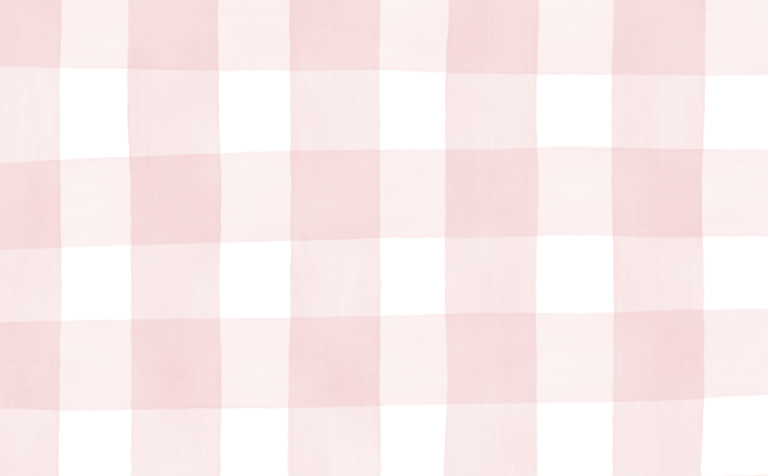
Reproduce this pattern procedurally as a WebGL 2 fragment shader.

```glsl
#version 300 es
precision highp float;
// Hand-painted watercolour gingham: pale pink washes crossing on white paper.

#define COL_FIRST 0.0315    // centre of the leftmost column (canvas heights)
#define COL_PITCH 0.3361
#define COL_HALF 0.0955
#define ROW_FIRST -0.109    // centre of the lowest row, halfway across
#define ROW_PITCH 0.351
#define ROW_HALF 0.0935
#define WOBBLE 0.007        // slow drift of the painted edges
#define RAGGED 0.0035       // fine roughness of the painted edges
#define RIM 0.22            // pigment gathered along the edges
#define BLOTCH 0.55         // uneven pooling inside a wash
#define COL_INK vec3(0.022, 0.083, 0.081)
#define ROW_INK vec3(0.012, 0.060, 0.059)

uniform vec2 u_resolution;
out vec4 fragColor;

float hash(vec2 p) {
    vec3 q = fract(vec3(p.xyx) * 0.1031);
    q += dot(q, q.yzx + 33.33);
    return fract((q.x + q.y) * q.z);
}

float noise(vec2 p) {
    vec2 i = floor(p), f = fract(p);
    f = f * f * (3.0 - 2.0 * f);
    return mix(mix(hash(i), hash(i + vec2(1, 0)), f.x),
               mix(hash(i + vec2(0, 1)), hash(i + vec2(1, 1)), f.x), f.y);
}

float fbm(vec2 p) {
    float sum = 0.0, amp = 0.5;
    for (int i = 0; i < 4; i++) {
        sum += amp * noise(p);
        p = p * 2.03 + 17.7;
        amp *= 0.5;
    }
    return sum / 0.9375;
}

// Pigment density of one brush stroke; s = (along, across) from its centre line.
float stroke(vec2 s, float halfWidth, float seed) {
    float side = s.y < 0.0 ? 0.0 : 7.0;
    float drift = noise(vec2(s.x * 5.0, seed + side)) - 0.5;
    float rough = fbm(vec2(s.x * 45.0, seed + side + 3.0)) - 0.5;
    float inside = halfWidth + WOBBLE * drift + RAGGED * rough - abs(s.y);
    float soft = 0.0012 + 0.6 / u_resolution.y;
    float cover = smoothstep(-soft, soft, inside);

    // Pooled pigment, dry bristle streaks, and a darker dried rim
    float pool = fbm(s * vec2(6.0, 9.0) + seed * 5.3) - 0.5;
    float streak = noise(vec2(s.x * 13.0, s.y * 130.0) + seed * 9.1) - 0.5;
    float rim = exp(-max(inside, 0.0) / 0.004) * noise(vec2(s.x * 9.0, seed + side + 11.0));
    return cover * (0.98 + BLOTCH * pool + 0.13 * streak + 2.0 * RIM * rim);
}

// Column centre: even pitch with a slight hand-placed shift and lean
float columnCentre(float i, float y) {
    float shift = i > 3.5 ? 0.006 : (i > 2.5 ? -0.007 : 0.0);
    float lean = (hash(vec2(i, 4.0)) - 0.5) * 0.012;
    return COL_FIRST + COL_PITCH * i + shift + lean * (y - 0.5);
}

// Row centre: lower rows climb to the right, the top one falls
float rowCentre(float j, float x, float width) {
    float t = x / width - 0.5;
    float rise = j > 2.5 ? -0.018 : 0.029;
    float bow = j > 2.5 ? 0.0 : (j > 1.5 ? -0.050 : 0.018);
    return ROW_FIRST + ROW_PITCH * j + rise * t + bow * t * t;
}

void main() {
    vec2 p = gl_FragCoord.xy / u_resolution.y;
    float width = u_resolution.x / u_resolution.y;
    vec3 colour = vec3(1.0);
    float columns = 0.0, rows = 0.0;

    // Upright strokes
    for (int i = 0; i < 5; i++) {
        float k = float(i);
        float across = p.x - columnCentre(k, p.y);
        columns += stroke(vec2(p.y, across), COL_HALF, 20.0 + 23.0 * k);
    }

    // Level strokes
    for (int j = 0; j < 4; j++) {
        float k = float(j);
        float across = p.y - rowCentre(k, p.x, width);
        rows += stroke(vec2(p.x, across), ROW_HALF, 211.0 + 31.0 * k);
    }

    // Soft blooms of wet colour where the strokes cross
    vec2 grid = (p - vec2(COL_FIRST, ROW_FIRST)) / vec2(COL_PITCH, ROW_PITCH);
    vec2 cell = floor(grid + 0.5);
    vec2 spot = grid - cell - 0.2 * (vec2(hash(cell), hash(cell + 9.0)) - 0.5);
    float bloom = (hash(cell + 31.0) - 0.35) * exp(-dot(spot, spot) * 25.0);
    rows *= 1.0 + 0.35 * bloom * min(columns, 1.0);

    // Transparent layers multiply
    colour *= 1.0 - COL_INK * columns;
    colour *= 1.0 - ROW_INK * rows;

    // Faint paper grain, only where there is paint
    float grain = noise(p * 170.0) - 0.5;
    colour -= 0.008 * grain * min(columns + rows, 1.0) * vec3(0.4, 1.0, 1.0);
    fragColor = vec4(clamp(colour, 0.0, 1.0), 1.0);
}
```
